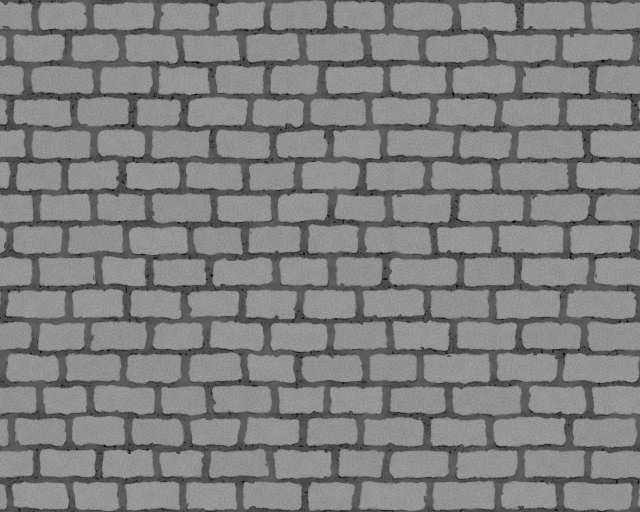
This texture is drawn by a WebGL 2 fragment shader. Its source:

```glsl
#version 300 es
precision highp float;
// Grey wall of sixteen courses of worn, uneven bricks in dark, pitted mortar.
uniform vec2 u_resolution;
out vec4 fragColor;

float hash(vec2 p) {
  vec3 q = fract(vec3(p.xyx) * 0.1031);
  q += dot(q, q.yzx + 33.33);
  return fract((q.x + q.y) * q.z);
}

// Gradient noise, about -0.7 to 0.7
float noise(vec2 p) {
  vec2 i = floor(p), f = fract(p);
  vec2 u = f * f * f * (f * (f * 6.0 - 15.0) + 10.0);
  float corner[4];
  for (int n = 0; n < 4; n++) {
    vec2 o = vec2(n & 1, n >> 1);
    float angle = 6.2832 * hash(i + o + 57.0);
    corner[n] = dot(vec2(cos(angle), sin(angle)), f - o);
  }
  return mix(mix(corner[0], corner[1], u.x), mix(corner[2], corner[3], u.x), u.y);
}

// Position of upright joint k in a course; courses alternate, bricks widen to the right
float joint(float k, float row, float y) {
  vec2 id = vec2(k + 20.0, row + 3.0);
  float start = mix(9.48, 10.29, mod(row, 2.0)) + 0.16 * (hash(vec2(row, 91.0)) - 0.5);
  float stretch = 0.052 * max(k, 0.0) * max(k, 0.0);
  float slant = 0.16 * (hash(id + 40.0) - 0.5) * y;
  return start + 1.84 * k + stretch + 0.36 * (hash(id) - 0.5) + slant;
}

// Distance to the nearest brick of a course, with its id
vec2 bricks(vec2 p, float row) {
  float y = p.y - row - 0.5;
  vec2 best = vec2(9.0, 0.0);
  for (float k = -7.0; k < 7.0; k++) {
    vec2 id = vec2(k + 20.0, row + 70.0);
    float left = joint(k, row, y), right = joint(k + 1.0, row, y);
    float x = p.x - 0.5 * (left + right);
    float tilt = 0.05 * (hash(id + 9.0) - 0.5) * x;
    vec2 halfSize = vec2(0.5 * (right - left) - 0.112, 0.405 + 0.03 * hash(id + 5.0));
    float radius = 0.07 + 0.12 * hash(id);
    vec2 e = abs(vec2(x, y + tilt)) - halfSize + radius;
    float d = length(max(e, 0.0)) + min(max(e.x, e.y), 0.0) - radius;
    if (d < best.x) best = vec2(d, hash(id + 23.0));
  }
  return best;
}

void main() {
  // One unit is the height of a course
  vec2 p = gl_FragCoord.xy / u_resolution * vec2(20.0, 16.0);
  float pixel = 20.0 / u_resolution.x;

  // Wavering beds and ragged brick edges
  vec2 w = p + vec2(0.0, 0.07 * noise(p * vec2(0.45, 0.3) + 11.0));
  w += 0.075 * vec2(noise(p * 1.9 + 3.0), noise(p * 1.9 + 47.0));
  float row = floor(w.y);
  vec2 brick = bricks(w, row);
  float d = brick.x + 0.04 * noise(p * 4.5) + 0.022 * noise(p * 10.0 + 5.0);
  d += 0.22 * smoothstep(0.36, 0.6, noise(p * 2.6 + 80.0)) * smoothstep(-0.14, 0.0, d);

  // Fine grain over everything
  float grain = noise(p * 15.0) + 0.7 * noise(p * 23.0 + 31.0);

  // Mortar: smooth grey, darker and pitted along the beds
  float y = fract(w.y);
  float bed = smoothstep(0.2, 0.06, min(y, 1.0 - y));
  float rough = smoothstep(-0.25, 0.35, noise(p * 0.9 + 60.0) + 0.3 * bed - 0.1);
  float mortar = mix(0.36, 0.295, rough) + 0.04 * noise(p * 4.0 + 17.0);
  mortar += grain * mix(0.025, 0.06, rough);
  mortar -= 0.19 * rough * smoothstep(0.22, 0.5, noise(p * 9.0 + 73.0));

  // Broken shadow line under the bricks
  float under = smoothstep(0.3, 0.1, y) * smoothstep(0.07, 0.015, d);
  mortar -= 0.13 * under * smoothstep(-0.15, 0.3, noise(p * vec2(2.2, 1.0) + 29.0));

  // Brick faces: nearly flat, a little dimmer at the rim
  float face = 0.58 + 0.02 * (brick.y - 0.5) + 0.018 * noise(p * 2.5) + 0.05 * grain;
  face -= 0.06 * smoothstep(-0.06, 0.0, d);

  float edge = max(0.022, 0.75 * pixel);
  float grey = mix(face, mortar, smoothstep(-edge, edge, d));
  fragColor = vec4(vec3(clamp(grey, 0.0, 1.0)), 1.0);
}
```
